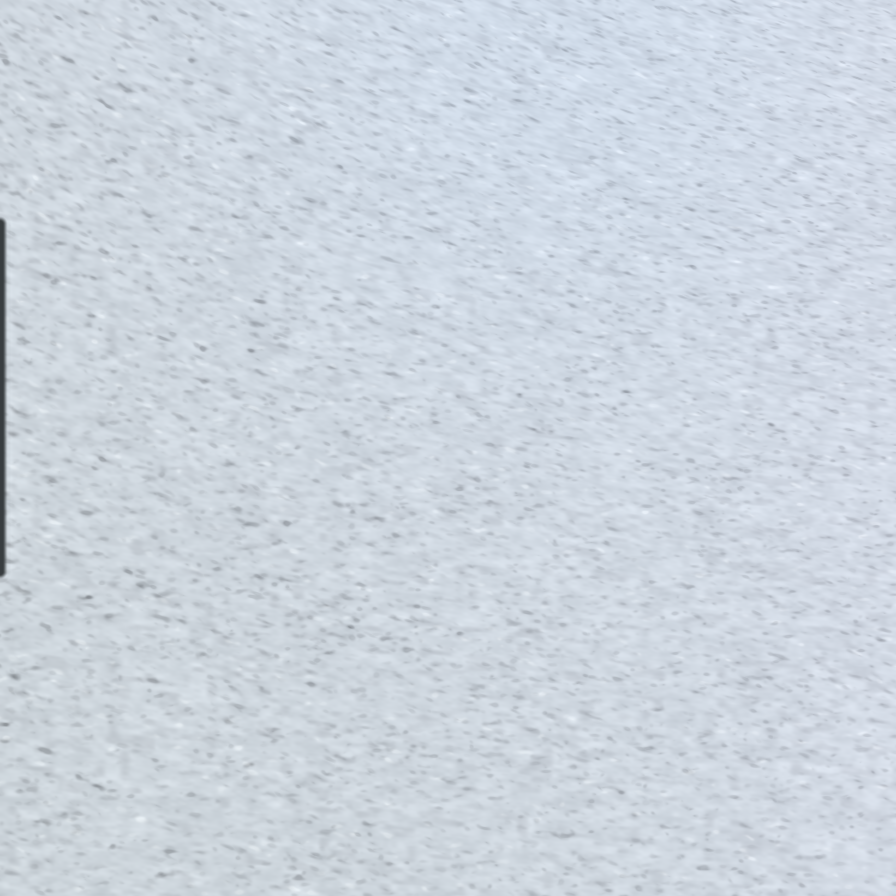
This texture is drawn by a WebGL 2 fragment shader. Its source:

```glsl
#version 300 es
precision highp float;

uniform vec2 u_resolution;
out vec4 fragColor;

vec2 hash2(vec2 p) {
    vec3 a = fract(p.xyx * vec3(0.1031, 0.1030, 0.0973));
    a += dot(a, a.yzx + 33.33);
    return fract((a.xx + a.yz) * a.zy);
}

float valueNoise(vec2 p) {
    vec2 cell = floor(p);
    vec2 f = fract(p);
    f = f * f * (3.0 - 2.0 * f);
    float low = mix(hash2(cell).x, hash2(cell + vec2(1.0, 0.0)).x, f.x);
    float high = mix(hash2(cell + vec2(0.0, 1.0)).x, hash2(cell + 1.0).x, f.x);
    return mix(low, high, f.y);
}

// Bends the plane so that grain dips to the right, more steeply near the top
vec2 grainSpace(vec2 uv) {
    return vec2(uv.x, uv.y + uv.x * (0.10 + 0.36 * uv.y * uv.y));
}

// Scattered blurred, ragged ellipses: one candidate per cell
float flecks(vec2 p, vec2 pitch, vec2 radius, float density, float seed) {
    vec2 home = floor(p / pitch);
    float ragged = valueNoise(p * vec2(150.0, 230.0) + seed) - 0.5;
    float cover = 0.0;
    for (int j = -1; j <= 1; j++) {
        for (int i = -1; i <= 1; i++) {
            vec2 cell = home + vec2(i, j);
            vec2 place = hash2(cell + seed);
            vec2 traits = hash2(cell + seed + 71.7);
            vec2 size = radius * mix(vec2(0.5, 0.8), vec2(1.25), traits.yx);
            vec2 offset = p - (cell + place) * pitch;
            offset.y += offset.x * (place.x - 0.5) * 0.6;
            float d = max(length(offset / size) + ragged * 1.2, 0.0);
            float strength = mix(0.2, 1.0, fract(traits.x * 7.3 + place.y));
            float present = 1.0 - smoothstep(density - 0.05, density + 0.05, traits.x);
            cover = max(cover, present * strength * exp(-1.6 * d * d));
        }
    }
    return cover;
}

float boxDistance(vec2 p, vec2 halfSize, float corner) {
    vec2 q = abs(p) - halfSize + corner;
    return length(max(q, 0.0)) + min(max(q.x, q.y), 0.0) - corner;
}

// Broad light: grey at lower left, blue toward the top, faint lilac at the right
vec3 surfaceColor(vec2 uv) {
    vec3 color = mix(vec3(0.810, 0.843, 0.868), vec3(0.832, 0.865, 0.908),
                     smoothstep(0.0, 1.5, uv.x + 0.7 * uv.y));
    vec2 fromGlow = uv - vec2(0.62, 0.95);
    color += exp(-8.0 * dot(fromGlow, fromGlow)) * vec3(-0.004, 0.008, 0.020);
    color += smoothstep(0.7, 1.0, uv.x) * vec3(0.005, 0.002, 0.005);
    return color + (valueNoise(uv * 5.0) - 0.5) * 0.008;
}

void main() {
    vec2 uv = gl_FragCoord.xy / u_resolution;
    float pixel = 1.0 / min(u_resolution.x, u_resolution.y);
    vec2 grain = grainSpace(uv);
    vec3 color = surfaceColor(uv);

    // Streaky mottling at three grain sizes
    float coarse = valueNoise(grain * vec2(36.0, 75.0));
    float medium = valueNoise(grain * vec2(78.0, 165.0) + 19.0);
    float fine = valueNoise(grain * vec2(150.0, 270.0) + 47.0);
    float mottle = 0.36 * coarse + 0.42 * medium + 0.22 * fine - 0.5;
    color += mottle * 0.115;

    // Faint grey smudges filling the space between flecks
    float smudge = 0.4 * coarse + 0.6 * valueNoise(grain * vec2(72.0, 150.0) + 83.0);
    color -= smoothstep(0.46, 0.95, smudge) * vec3(0.062, 0.066, 0.066);

    // Dark flecks, larger and stronger at the left
    float cluster = 0.45 + 1.1 * valueNoise(grain * vec2(15.0, 23.0) + 5.0);
    float shrink = mix(1.0, 0.88, uv.x);
    float large = flecks(grain, vec2(0.030, 0.018), vec2(0.0090, 0.0038) * shrink,
                         0.45 * cluster, 3.0);
    float small = flecks(grain, vec2(0.016, 0.010), vec2(0.0060, 0.0030) * shrink,
                         0.58 * cluster, 131.0);
    float dark = large * mix(0.20, 0.11, uv.x) + small * mix(0.095, 0.115, uv.x);
    color -= min(dark, 0.28) * vec3(0.96, 1.0, 1.02);

    // Sparse pale glints
    float glint = flecks(grain, vec2(0.024, 0.016), vec2(0.0070, 0.0034), 0.28, 247.0);
    color += glint * vec3(0.075, 0.070, 0.062);

    // Dark slot on the left edge with a pale rim
    float slot = boxDistance(uv - vec2(-0.012, 0.556), vec2(0.0180, 0.200), 0.006);
    color += 0.025 * exp(-abs(slot - 0.007) / 0.004);
    float slotCover = 1.0 - smoothstep(-0.002 - pixel, 0.002 + pixel, slot);
    color = mix(color, vec3(0.22, 0.24, 0.25), slotCover);

    fragColor = vec4(clamp(color, 0.0, 1.0), 1.0);
}
```
